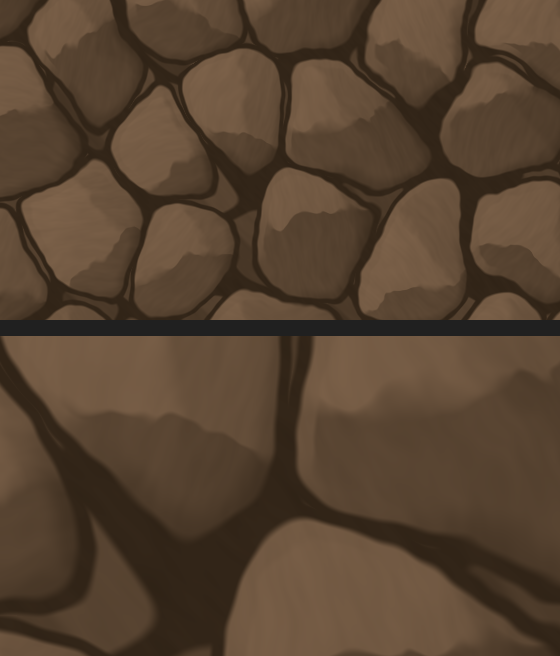
Top, the full canvas; bottom, a detail of the centre.
Reproduce this texture procedurally as a Shadertoy shader.

```glsl
// Painted brown cobblestones with lit upper facets, over dark earth and small buried rocks.

const vec3 EARTH = vec3(0.19, 0.14, 0.09);
const vec3 LIT_STONE = vec3(0.46, 0.36, 0.27);
const vec2 STONES_PER_HEIGHT = vec2(2.75, 2.6);
const vec2 LIGHT_DIR = vec2(-0.8, 0.6);

struct Stone {
    vec2 id;
    vec2 local;   // position relative to the stone centre
    float edge;   // rounded distance to the cell border
};

vec2 hash2(vec2 p) {
    vec3 a = fract(p.xyx * vec3(0.1031, 0.1030, 0.0973));
    a += dot(a, a.yzx + 33.33);
    return fract((a.xx + a.yz) * a.zy);
}

float cornerSlope(vec2 cell, vec2 offset) {
    float angle = 6.2832 * hash2(cell).x;
    return dot(vec2(cos(angle), sin(angle)), offset);
}

float gradientNoise(vec2 p) {
    vec2 i = floor(p), f = p - i;
    vec2 u = f * f * f * (f * (f * 6.0 - 15.0) + 10.0);
    vec2 e = vec2(1.0, 0.0);
    float low = mix(cornerSlope(i, f), cornerSlope(i + e, f - e), u.x);
    float high = mix(cornerSlope(i + e.yx, f - e.yx), cornerSlope(i + 1.0, f - 1.0), u.x);
    return mix(low, high, u.y);
}

vec2 rotate(vec2 p, float angle) {
    float c = cos(angle), s = sin(angle);
    return vec2(c * p.x - s * p.y, s * p.x + c * p.y);
}

vec2 stoneCentre(vec2 cell, float jitter) {
    float stagger = 0.5 * mod(cell.y, 2.0) - 0.25;
    return cell + 0.5 + vec2(stagger, 0.0) + jitter * (hash2(cell + 40.0) - 0.5);
}

// Voronoi cell with corners rounded by an exponential minimum
Stone findStone(vec2 p, float jitter, float sharpness) {
    vec2 base = floor(p), id = base, nearest = vec2(9.0);
    for (int k = 0; k < 25; k++) {
        vec2 cell = base + vec2(k % 5 - 2, k / 5 - 2);
        vec2 toCentre = stoneCentre(cell, jitter) - p;
        if (dot(toCentre, toCentre) < dot(nearest, nearest)) {
            nearest = toCentre;
            id = cell;
        }
    }
    float sum = 1e-9;
    for (int k = 0; k < 25; k++) {
        vec2 cell = base + vec2(k % 5 - 2, k / 5 - 2);
        if (cell == id) continue;
        vec2 other = stoneCentre(cell, jitter) - p;
        sum += exp(-sharpness * dot(0.5 * (nearest + other), normalize(other - nearest)));
    }
    return Stone(id, -nearest, -log(sum) / sharpness);
}

// Streaks of a dry brush
float brush(vec2 p, float angle) {
    vec2 q = rotate(p, angle);
    return gradientNoise(q * vec2(4.0, 15.0)) + 0.6 * gradientNoise(q * vec2(9.0, 34.0) + 7.0);
}

// Light upper face, darker side face, shaded lower face and a lit rim
float facetTone(Stone s, float edge) {
    vec2 shape = hash2(s.id + 17.0) - 0.5, bend = hash2(s.id + 51.0) - 0.5;
    vec2 q = s.local, f = rotate(q, shape.x * 0.9);
    vec2 seed = s.id * 7.3;
    float wobble = 0.09 * gradientNoise(f * 5.0 + seed) + 0.03 * gradientNoise(f * 14.0 + seed);

    float ridge = f.y + 0.03 + 0.2 * shape.y + 0.9 * bend.x * abs(f.x - 0.5 * bend.y) + wobble;
    float softness = mix(0.012, 0.09, smoothstep(-0.05, 0.4, gradientNoise(q * 3.0 + seed)));
    float upper = smoothstep(-softness, softness, ridge);
    float side = smoothstep(-0.04, 0.05, f.x - 0.17 + 0.4 * bend.y + 0.35 * f.y + wobble);

    float upperTone = 0.94 + 0.2 * dot(q, LIGHT_DIR) - 0.17 * side;
    float lowerTone = 0.55 + 0.12 * dot(q, LIGHT_DIR) - 0.07 * side - 0.12 * f.y;
    float tone = mix(lowerTone, upperTone, upper);

    float facing = dot(normalize(q + 1e-4), LIGHT_DIR);
    float rim = 1.0 - smoothstep(0.05, 0.075, edge + 0.4 * wobble);
    tone = mix(tone, 0.93, 0.65 * rim * smoothstep(0.15, 0.7, facing));
    tone -= 0.2 * (1.0 - smoothstep(0.0, 0.1, edge)) * smoothstep(0.0, 0.8, -facing);
    return tone + 0.1 * shape.y + 0.07 * brush(q + seed, 6.0 * bend.x);
}

// Dim small rocks scattered between the large ones
float buriedTone(vec2 p) {
    Stone rock = findStone(rotate(p, 0.6) * vec2(1.5, 2.3), 0.6, 14.0);
    vec2 pick = hash2(rock.id + 83.0);
    float mask = smoothstep(0.04, 0.09, rock.edge) * step(0.3, pick.x);
    float face = smoothstep(-0.05, 0.05, rock.local.y + 0.3 * rock.local.x);
    return mask * (0.22 + 0.25 * pick.y + 0.14 * face);
}

void mainImage(out vec4 fragColor, in vec2 fragCoord) {
    vec2 p = fragCoord / iResolution.y * STONES_PER_HEIGHT + vec2(3.0, 5.0);
    vec2 warp = vec2(gradientNoise(p * 1.7), gradientNoise(p * 1.7 + 31.0));
    vec2 fray = vec2(gradientNoise(p * 9.0), gradientNoise(p * 9.0 + 13.0));
    Stone stone = findStone(p + 0.16 * warp + 0.018 * fray, 0.6, 16.0);

    float gap = max(0.02, 0.045 + 0.1 * gradientNoise(p * 1.3 + 5.0));
    float edge = stone.edge - gap;

    float ground = 0.02 + 0.05 * brush(p, 0.8);
    float buried = buriedTone(p + 0.1 * warp) * smoothstep(0.035, 0.055, -edge);
    float tone = mix(max(ground, buried + ground), facetTone(stone, edge), smoothstep(-0.012, 0.014, edge));

    fragColor = vec4(mix(EARTH, LIT_STONE, tone), 1.0);
}
```
